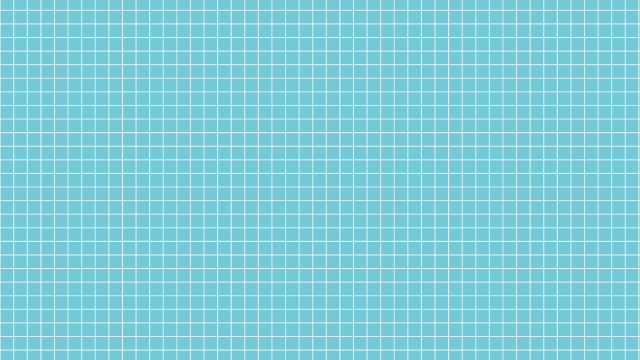
A WebGL 2 fragment shader for this pattern:

```glsl
#version 300 es
precision highp float;

uniform vec2 u_resolution;
out vec4 fragColor;

// Share of a pixel, per axis, that a line of the given width covers
vec2 lineCoverage(vec2 dist, float width, float pixel) {
    vec2 upper = min(dist + 0.5 * pixel, vec2(0.5 * width));
    vec2 lower = max(dist - 0.5 * pixel, vec2(-0.5 * width));
    return clamp((upper - lower) / pixel, 0.0, 1.0);
}

void main() {
    // Canvas height is one unit
    float pixel = 1.0 / u_resolution.y;
    vec2 pos = gl_FragCoord.xy * pixel;

    // Index of the nearest line on each axis and signed distance to it
    float pitch = 0.03775;
    vec2 cell = (pos - vec2(0.0004, 0.5183)) / pitch;
    vec2 index = floor(cell + 0.5);
    vec2 dist = (cell - index) * pitch;

    // Slight change of strength from line to line
    vec2 strength = 0.7 + 0.07 * sin(index * 0.82) + 0.04 * sin(index * 2.3 + 1.0);

    // Union of both line sets, crossings counted once
    vec2 cover = strength * lineCoverage(dist, 0.0029, pixel);
    float grid = 1.0 - (1.0 - cover.x) * (1.0 - cover.y);

    vec3 aqua = vec3(0.45, 0.79, 0.84);
    vec3 white = vec3(1.0);
    fragColor = vec4(mix(aqua, white, grid), 1.0);
}
```
